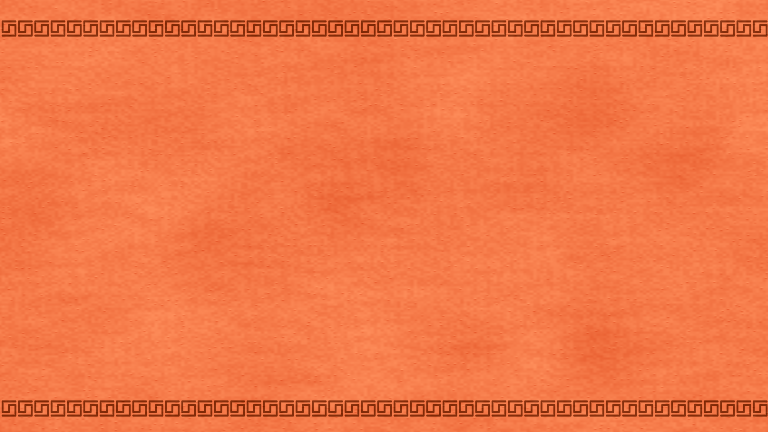
Write a Shadertoy shader that draws this background.

```glsl
// Warm orange plaster with faint stains, grain and small embossed pits,
// crossed near the top and bottom by thin brown meander borders.
// Value noise builds the plaster; a mirrored set of bars builds each key.

float hash(vec2 p) {
    return fract(sin(dot(p, vec2(127.1, 311.7))) * 43758.5453);
}

float noise(vec2 p) {
    vec2 cell = floor(p), f = fract(p);
    f = f * f * (3.0 - 2.0 * f);
    return mix(mix(hash(cell), hash(cell + vec2(1, 0)), f.x),
               mix(hash(cell + vec2(0, 1)), hash(cell + vec2(1, 1)), f.x), f.y);
}

float fbm(vec2 p) {
    float sum = 0.0, amp = 0.5;
    for (int i = 0; i < 4; i++) {
        sum += amp * noise(p);
        p = p * 2.03 + 17.3;
        amp *= 0.5;
    }
    return sum;
}

// Soft round patch, 1 at its centre
float stain(vec2 p, vec2 centre, float radius) {
    vec2 d = (p - centre) / radius;
    return exp(-dot(d, d));
}

float segment(vec2 p, vec2 a, vec2 b) {
    vec2 ab = b - a;
    return length(p - a - ab * clamp(dot(p - a, ab) / dot(ab, ab), 0.0, 1.0));
}

// One arm of the key; the other is its half turn
float keyArm(vec2 p) {
    float d = segment(p, vec2(-2, 2), vec2(2, 2));
    d = min(d, segment(p, vec2(-2, 2), vec2(-2, -1)));
    d = min(d, segment(p, vec2(-2, -1), vec2(0, -1)));
    return min(d, segment(p, vec2(0, -1), vec2(0, 1)));
}

// Coverage of a row of keys centred on the height y
float meander(vec2 p, float y) {
    float period = 0.0378;
    vec2 q = vec2(mod(p.x - 0.002, period) - 0.5 * period, p.y - y);
    q /= vec2(0.0074, 0.0082);
    float d = min(keyArm(q), keyArm(-q)) - 0.29;
    float blur = 0.5 / (iResolution.y * 0.0078);
    return 1.0 - smoothstep(-blur, blur, d);
}

// Sparse pits, dark below and lit above
float pits(vec2 p) {
    vec2 grid = p * vec2(65.0, 80.0), cell = floor(grid);
    vec2 centre = 0.25 + 0.5 * vec2(hash(cell + 3.1), hash(cell + 7.7));
    vec2 d = (fract(grid) - centre) / vec2(0.2, 0.11);
    float present = step(0.8, hash(cell + 13.5));
    return present * (exp(-dot(d, d)) - 0.6 * exp(-dot(d - vec2(0, 1.5), d - vec2(0, 1.5))));
}

void mainImage(out vec4 fragColor, in vec2 fragCoord) {
    vec2 p = fragCoord / iResolution.y;

    // Broad clouds and redder stains
    float tone = 0.10 * (fbm(p * vec2(5.0, 7.0)) - 0.47);
    float red = stain(p, vec2(1.37, 0.77), 0.09) + stain(p, vec2(1.58, 0.65), 0.10)
              + stain(p, vec2(0.93, 0.64), 0.08) + stain(p, vec2(0.47, 0.41), 0.09)
              + stain(p, vec2(0.10, 0.53), 0.09) + stain(p, vec2(0.80, 0.51), 0.07)
              + stain(p, vec2(1.09, 0.19), 0.07) + stain(p, vec2(1.38, 0.20), 0.08);
    tone -= 0.045 * red;

    // Horizontal fibres, fine grain and pits
    tone += 0.035 * (noise(p * vec2(12.0, 70.0)) - 0.5);
    tone += 0.07 * (noise(p * vec2(130.0, 200.0)) - 0.5);
    tone -= 0.09 * pits(p);
    vec3 plaster = vec3(0.965, 0.485, 0.292) + tone * vec3(0.45, 1.0, 0.9);

    // Borders, with the plaster grain showing through
    float border = max(meander(p, 0.0544), meander(p, 0.934));
    vec3 ink = vec3(0.52, 0.18, 0.045) + 0.6 * tone;
    fragColor = vec4(mix(plaster, ink, border), 1.0);
}
```
